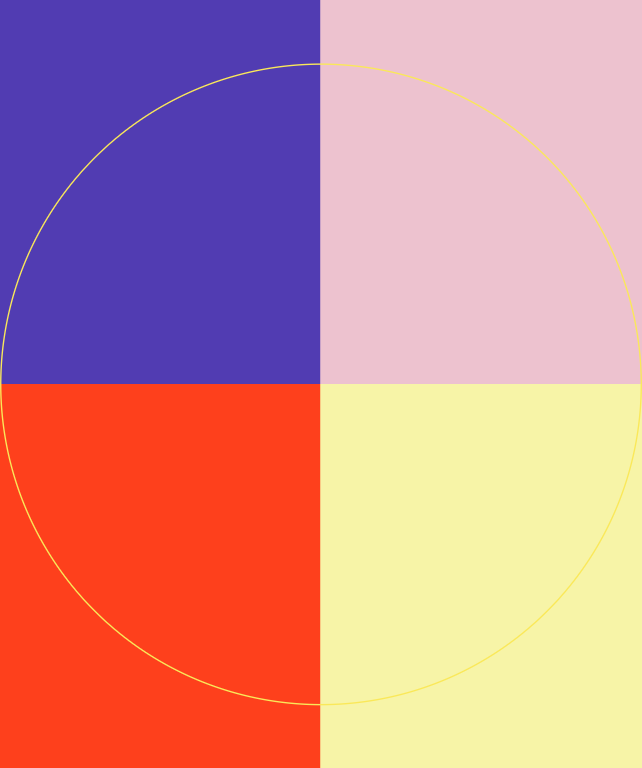
This background is drawn by a WebGL 2 fragment shader. Its source:

```glsl
#version 300 es
precision highp float;

uniform vec2 u_resolution;
out vec4 outColor;

const vec3 VIOLET = vec3(0.318, 0.235, 0.698);
const vec3 PINK   = vec3(0.929, 0.761, 0.812);
const vec3 RED    = vec3(0.996, 0.251, 0.110);
const vec3 CREAM  = vec3(0.969, 0.957, 0.655);
const vec3 YELLOW = vec3(0.980, 0.910, 0.350);

// Lengths are fractions of the canvas height, measured from its middle.
const vec2  SPLIT       = vec2(-0.001, 0.0);
const vec2  RING_CENTER = vec2(0.0, -0.0005);
const float RING_RADIUS = 0.417;
const float RING_WIDTH  = 0.0018;

// Smooth coverage of the positive side of a signed distance.
float coverage(float signedDistance, float pixel) {
    return clamp(signedDistance / pixel + 0.5, 0.0, 1.0);
}

void main() {
    float pixel = 1.0 / u_resolution.y;
    vec2 p = (gl_FragCoord.xy - 0.5 * u_resolution) * pixel;

    // Four flat quadrants
    float right = coverage(p.x - SPLIT.x, pixel);
    float top = coverage(p.y - SPLIT.y, pixel);
    vec3 color = mix(mix(RED, CREAM, right), mix(VIOLET, PINK, right), top);

    // Thin circle outline
    float ringDistance = abs(length(p - RING_CENTER) - RING_RADIUS);
    float ring = coverage(0.5 * RING_WIDTH - ringDistance, pixel);
    color = mix(color, YELLOW, ring);

    outColor = vec4(color, 1.0);
}
```
